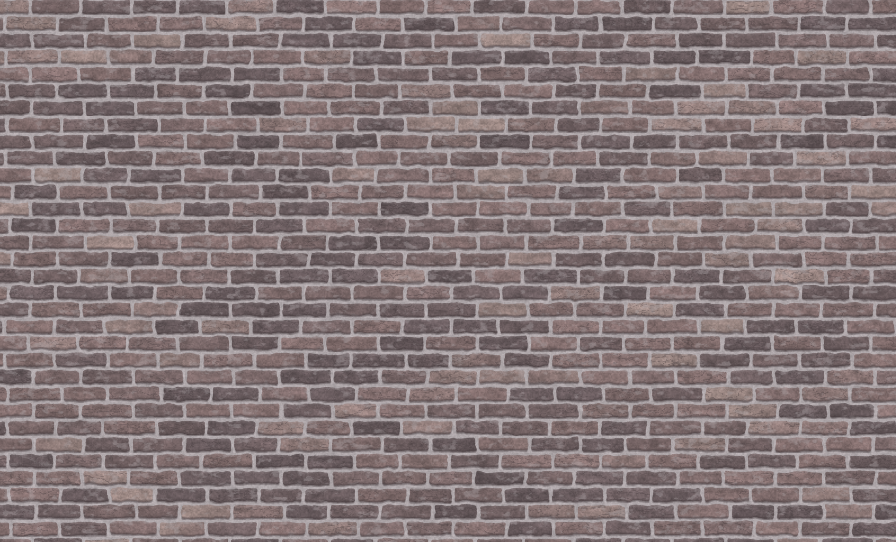
Give the GLSL for this texture, as a WebGL 1 fragment shader.

```glsl
precision highp float;

uniform vec2 u_resolution;

#define COLUMNS 18.1
#define ROWS 32.2
#define PHASE vec2(-0.16, 0.72)
#define BRICK_ASPECT 2.93
#define JOINT 0.21
#define END_JITTER 0.13
#define ROUGHNESS 0.11
#define MORTAR vec3(0.685, 0.655, 0.665)
#define DARK_BRICK vec3(0.395, 0.345, 0.355)
#define RED_BRICK vec3(0.505, 0.425, 0.422)
#define PALE_BRICK vec3(0.615, 0.540, 0.520)
#define SHADOW vec3(0.270, 0.230, 0.240)

float hash(vec2 p) {
  vec3 q = fract(vec3(p.xyx) * 0.1031);
  q += dot(q, q.yzx + 33.33);
  return fract((q.x + q.y) * q.z);
}

float noise(vec2 p) {
  vec2 i = floor(p);
  vec2 f = fract(p);
  f = f * f * (3.0 - 2.0 * f);
  float low = mix(hash(i), hash(i + vec2(1.0, 0.0)), f.x);
  float high = mix(hash(i + vec2(0.0, 1.0)), hash(i + 1.0), f.x);
  return mix(low, high, f.y);
}

float fbm(vec2 p) {
  float sum = 0.0;
  float weight = 0.5;
  for (int i = 0; i < 4; i++) {
    sum += weight * noise(p);
    p = p * 2.03 + 17.3;
    weight *= 0.5;
  }
  return sum / 0.9375;
}

// Position of the joint at the left end of a brick
float brickEnd(float index, float row) {
  return index + (hash(vec2(index + 40.0, row + 7.0)) - 0.5) * END_JITTER;
}

float roundedBox(vec2 p, vec2 halfSize, float radius) {
  vec2 q = abs(p) - halfSize + radius;
  return length(max(q, 0.0)) + min(max(q.x, q.y), 0.0) - radius;
}

void main() {
  vec2 uv = gl_FragCoord.xy / u_resolution;
  float pixel = ROWS / u_resolution.y;

  // Wall coordinates, one unit per course
  vec2 wall = uv * vec2(COLUMNS * BRICK_ASPECT, ROWS) + 50.0;
  vec2 warp = vec2(fbm(wall * 1.7), fbm(wall * 1.7 + 91.0)) - 0.5;

  // Running bond with uneven brick lengths
  float y = uv.y * ROWS + PHASE.y;
  float row = floor(y);
  float drift = (hash(vec2(row, 3.0)) - 0.5) * 0.12;
  float x = uv.x * COLUMNS + PHASE.x + 0.5 * mod(row + 1.0, 2.0) + drift;
  float column = floor(x);
  column -= step(x, brickEnd(column, row));
  column += step(brickEnd(column + 1.0, row), x);
  float left = brickEnd(column, row);
  float right = brickEnd(column + 1.0, row);
  vec2 id = vec2(column + 20.0, row + 11.0);

  // Brick outline
  float lift = (hash(id + 61.0) - 0.5) * 0.06;
  vec2 local = vec2((x - 0.5 * (left + right)) * BRICK_ASPECT, y - row - 0.52 - lift);
  vec2 halfSize = 0.5 * vec2((right - left) * BRICK_ASPECT - JOINT, 1.0 - JOINT);
  halfSize.y -= 0.03 * hash(id + 83.0);
  vec2 rough = local + warp * ROUGHNESS * 2.0;
  float dist = roundedBox(rough, halfSize, 0.12);
  float brickMask = 1.0 - smoothstep(-0.6 * pixel, 0.6 * pixel, dist);

  // Fired colour of each brick, with slow drift over the wall
  float tone = hash(id) + (fbm(wall * 0.09) - 0.5) * 0.5;
  vec3 brick = mix(DARK_BRICK, RED_BRICK, smoothstep(0.1, 0.75, tone));
  brick = mix(brick, PALE_BRICK, smoothstep(0.82, 1.05, tone) * 0.85);
  brick *= 0.95 + 0.12 * hash(id + 29.0);

  // Grain, mottling, creases and chalky wear
  float mottle = fbm(wall * vec2(1.6, 2.6) + id * 3.7);
  float grain = noise(wall * 8.0) + noise(wall * 15.0) - 1.0;
  float fold = abs(fbm(wall * vec2(1.1, 3.2) + id * 5.1) - 0.5);
  float crease = (1.0 - smoothstep(0.0, 0.045, fold)) * step(0.45, hash(id + 47.0));
  brick *= 1.0 + (mottle - 0.5) * 0.35 + grain * 0.13;
  brick = mix(brick, SHADOW, crease * 0.32);
  float chalk = smoothstep(0.54, 0.78, fbm(wall * vec2(2.2, 3.5) + 33.0));
  brick = mix(brick, MORTAR, chalk * 0.38);

  // Light catches the upper edge, the lower edge falls dark
  float upper = smoothstep(halfSize.y - 0.18, halfSize.y, rough.y);
  float lower = smoothstep(halfSize.y - 0.17, halfSize.y, -rough.y);
  brick = mix(brick, MORTAR, upper * 0.16);
  brick = mix(brick, SHADOW, lower * 0.55);

  // Sandy mortar, shaded beneath each brick
  vec3 mortar = MORTAR * (1.0 + grain * 0.08 + (mottle - 0.5) * 0.16);
  float shadeDist = roundedBox(rough + vec2(0.0, 0.08), halfSize, 0.12);
  float shade = (1.0 - smoothstep(-0.06, 0.06, shadeDist)) * step(rough.y, 0.0);
  mortar = mix(mortar, SHADOW, 0.5 * shade);

  gl_FragColor = vec4(clamp(mix(mortar, brick, brickMask), 0.0, 1.0), 1.0);
}
```
